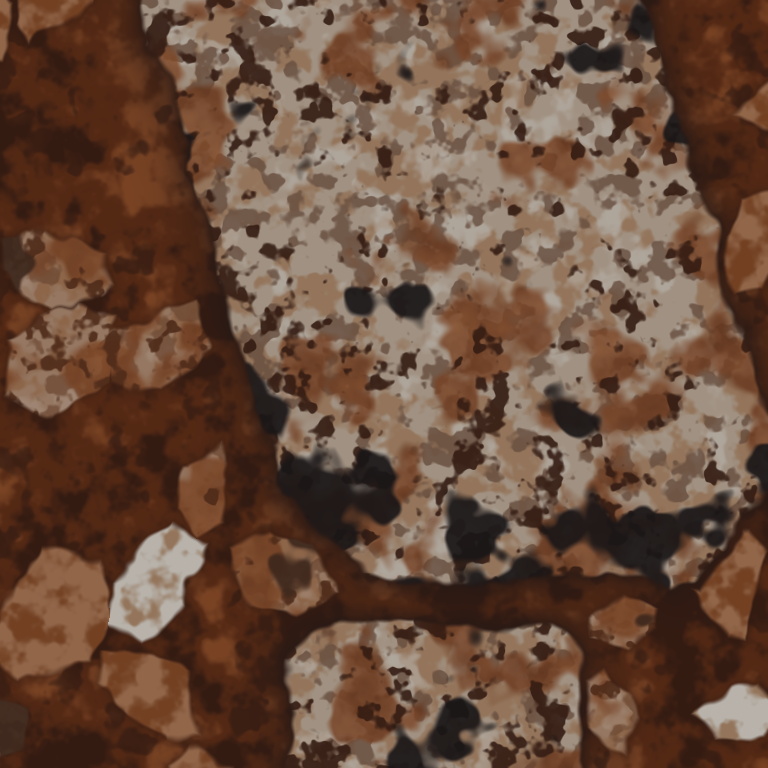
Give the GLSL for this texture, as a WebGL 1 fragment shader.

```glsl
precision highp float;
uniform vec2 u_resolution;

const vec3 SOOT = vec3(0.10, 0.085, 0.09);
const vec3 DARK = vec3(0.20, 0.105, 0.07);
const vec3 BROWN = vec3(0.33, 0.16, 0.08);
const vec3 RUST = vec3(0.50, 0.28, 0.15);
const vec3 UMBER = vec3(0.40, 0.30, 0.24);
const vec3 TAN = vec3(0.58, 0.46, 0.36);
const vec3 PALE = vec3(0.63, 0.57, 0.51);
const vec3 WHITE = vec3(0.72, 0.70, 0.67);
const vec3 FLESH = vec3(0.56, 0.36, 0.24);
const float TAU = 6.2831853;
const float EDGE = 0.004;        // softness of outlines
const float EDGE_WARP = 0.035;   // raggedness of outlines
const float RIM_WIDTH = 0.022;   // dark seam around clasts
const float GRAIN_CELL = 0.15;
const float GRAIN_MIN = 0.042;
const float GRAIN_MAX = 0.080;

float hash(vec2 p) {
  vec3 q = fract(p.xyx * 0.1031);
  q += dot(q, q.yzx + 33.33);
  return fract((q.x + q.y) * q.z);
}

float noise(vec2 p) {
  vec2 i = floor(p), f = fract(p);
  f = f * f * (3.0 - 2.0 * f);
  return mix(mix(hash(i), hash(i + vec2(1, 0)), f.x),
             mix(hash(i + vec2(0, 1)), hash(i + vec2(1, 1)), f.x), f.y);
}

// Three rotated octaves, centred on 0.5
float fbm(vec2 p) {
  float sum = 0.0, amp = 0.5714;
  for (int i = 0; i < 3; i++) {
    sum += amp * noise(p);
    p = mat2(1.6, 1.2, -1.2, 1.6) * p + 17.3;
    amp *= 0.5;
  }
  return sum;
}

// Large angular clast: intersection of half planes, open at the top
float mainClast(vec2 p) {
  vec2 q = p - vec2(0.62, 0.65);
  float d = dot(q, vec2(-0.962, -0.275)) - 0.32;
  d = max(d, dot(q, vec2(-0.74, -0.68)) - 0.38);
  d = max(d, -q.y - 0.405);
  d = max(d, dot(q, vec2(0.8, -0.6)) - 0.47);
  return max(d, dot(q, vec2(0.96, 0.28)) - 0.305);
}

float lowerClast(vec2 p) {
  vec2 q = abs(p - vec2(0.57, 0.03)) - vec2(0.13, 0.095);
  return length(max(q, 0.0)) + min(max(q.x, q.y), 0.0) - 0.06;
}

float clasts(vec2 p) { return min(mainClast(p), lowerClast(p)); }

// Irregular convex grain, stretched along a random axis
float grainShape(vec2 q, float radius, vec2 id) {
  float a = TAU * hash(id + 5.7), d = -1.0;
  q = mat2(cos(a), sin(a), -sin(a), cos(a)) * q * vec2(0.9, 1.3);
  for (int k = 0; k < 6; k++) {
    float fk = float(k);
    float t = (fk + 0.6 * hash(id + fk * 3.1)) * TAU / 6.0;
    float r = radius * mix(0.7, 1.1, hash(id + fk * 7.3 + 40.0));
    d = max(d, dot(q, vec2(cos(t), sin(t))) - r);
  }
  return d;
}

// Nearest small grain: x = distance, y = random kind
vec2 smallGrains(vec2 p) {
  vec2 base = floor(p / GRAIN_CELL), best = vec2(1.0, 0.0);
  for (int j = -1; j <= 1; j++) {
    for (int i = -1; i <= 1; i++) {
      vec2 id = base + vec2(float(i), float(j)) + 60.0;
      vec2 jitter = vec2(hash(id), hash(id + 91.0));
      vec2 c = (id - 60.0 + 0.2 + 0.6 * jitter) * GRAIN_CELL;
      float r = mix(GRAIN_MIN, GRAIN_MAX, hash(id + 23.0));
      bool present = hash(id + 71.0) < mix(0.95, 0.5, c.y);
      if (present && clasts(c) > 0.6 * r) {
        float d = grainShape(p - c, r, id);
        if (d < best.x) best = vec2(d, hash(id + 133.0));
      }
    }
  }
  return best;
}

// Pale mottled rock with rusty stains and black specks
vec3 speckledRock(vec2 p, float staining) {
  float tone = fbm(p * 38.0) + 0.5 * (fbm(p * 9.0 + 3.0) - 0.5) - staining;
  vec3 c = mix(TAN, PALE, smoothstep(0.34, 0.52, tone));
  c = mix(c, WHITE, 0.6 * smoothstep(0.56, 0.74, fbm(p * 30.0 + 12.0)));
  c = mix(c, UMBER, 0.8 * smoothstep(0.54, 0.66, fbm(p * 42.0 + 31.0)));
  c = mix(c, mix(BROWN, RUST, tone + 0.2), 0.8 * smoothstep(0.56, 0.70, fbm(p * 15.0 + 7.0) + staining));
  c = mix(c, DARK, 0.9 * smoothstep(0.63, 0.73, fbm(p * 40.0 + 50.0) + 0.4 * staining));
  return mix(c, SOOT, 0.92 * smoothstep(0.69, 0.76, fbm(p * 13.0 + 11.0) + staining));
}

void main() {
  vec2 p = gl_FragCoord.xy / u_resolution;
  vec2 warp = vec2(fbm(p * 17.0 + 4.0), fbm(p * 17.0 + 80.0)) - 0.5;
  vec2 w = p + EDGE_WARP * warp;
  float fine = fbm(p * 40.0 + 19.0);

  // Iron-stained matrix
  float tone = 0.6 * fbm(p * 10.0 + 25.0) + 0.4 * fine;
  vec3 color = mix(DARK, BROWN, smoothstep(0.34, 0.50, tone));
  color = mix(color, RUST, 0.85 * smoothstep(0.53, 0.70, tone));
  color = mix(color, DARK, 0.7 * smoothstep(0.58, 0.72, fbm(p * 32.0 + 64.0)));

  // Dark seam hugging the clasts
  float clast = clasts(w);
  float seam = exp(-max(clast, 0.0) / RIM_WIDTH);
  color = mix(color, mix(SOOT, DARK, 0.5), 0.85 * seam);

  // Small grains: white, flesh-toned or mottled
  vec2 grain = smallGrains(w);
  float grainDist = max(grain.x, 0.012 - clast);
  color = mix(color, DARK, 0.5 * exp(-max(grainDist, 0.0) / 0.008));
  vec3 fleshy = mix(RUST * 0.9, mix(FLESH, TAN, 0.4), smoothstep(0.3, 0.6, fine));
  vec3 whitish = mix(TAN, WHITE, smoothstep(0.25, 0.5, fine));
  vec3 body = fleshy;
  if (grain.y < 0.22) body = whitish;
  else if (grain.y > 0.70) body = mix(speckledRock(p, 0.07), RUST, 0.35);
  color = mix(color, body, 1.0 - smoothstep(-EDGE, EDGE, grainDist));

  // Large clasts, more stained toward the bottom and at their margins
  float staining = 0.11 * (1.0 - smoothstep(0.3, 0.7, p.y)) - 0.02;
  staining += 0.06 * smoothstep(-0.05, 0.0, clast);
  color = mix(color, speckledRock(p, staining), 1.0 - smoothstep(-EDGE, EDGE, clast));

  gl_FragColor = vec4(color, 1.0);
}
```
